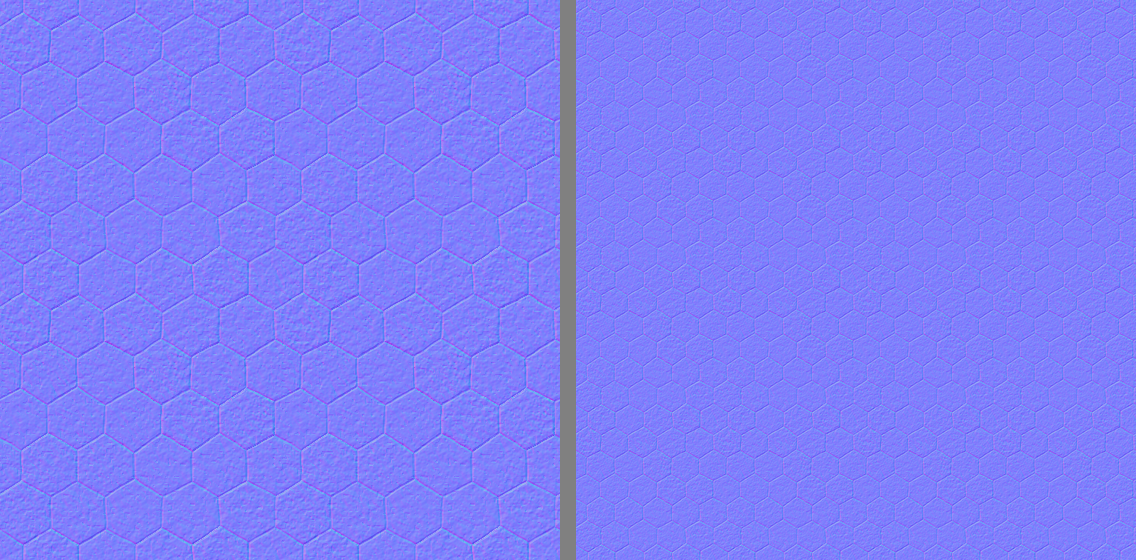
Left, the tile; right, the same tile 2 across and 2 down.
Give the GLSL for this texture map, as a Shadertoy shader.

```glsl
#define PATCHES 2.0            // identical patches across the canvas
#define CELLS vec2(5.0, 6.0)   // hexagons per patch, columns and rows
#define PHASE vec2(0.4, 0.03)  // offset of the first hexagon, in cells
#define JITTER 0.11            // irregularity of the hexagon centres
#define GROOVE_WIDTH 0.0072
#define GROOVE_DEPTH 0.0018
#define SHOULDER 0.0004        // soft rounding of the tile rims
#define WOBBLE 0.0035
#define GRAIN 0.00118
#define PIT_DEPTH 0.0008
#define STEP 0.0015            // sampling distance for slopes
#define FLATNESS 0.98          // length of the encoded upward axis

float hash(vec2 p) {
    return fract(sin(dot(p, vec2(127.1, 311.7))) * 43758.5453);
}

// Value noise with n cells per patch, wrapping at the patch border
float noise(vec2 p, float n) {
    p *= n;
    vec2 i = floor(p), f = fract(p);
    vec2 a = mod(i, n), b = mod(i + 1.0, n);
    f = f * f * (3.0 - 2.0 * f);
    return mix(mix(hash(a), hash(vec2(b.x, a.y)), f.x),
               mix(hash(vec2(a.x, b.y)), hash(b), f.x), f.y);
}

float rowShift(float row) {
    return 0.5 - 0.5 * mod(row, 2.0);
}

// Index of the hexagon near q, displaced by some columns and rows
vec2 cellId(vec2 q, int column, int row) {
    float r = round(q.y) + float(row);
    return vec2(round(q.x - rowShift(r)) + float(column), r);
}

vec2 cellCentre(vec2 id) {
    vec2 key = mod(id, CELLS);
    vec2 offset = vec2(hash(key + 3.7), hash(key + 19.3)) - 0.5;
    return (id + vec2(rowShift(id.y), 0.0) + JITTER * offset + PHASE) / CELLS;
}

// Distance to the nearest hexagon border; id receives the hexagon index
float hexBorder(vec2 p, out vec2 id) {
    vec2 q = p * CELLS - PHASE;
    vec2 nearest = vec2(0.0);
    float best = 1e3;
    for (int j = -1; j <= 1; j++)
    for (int i = -1; i <= 1; i++) {
        vec2 cell = cellId(q, i, j);
        vec2 d = cellCentre(cell) - p;
        if (dot(d, d) < best) {
            best = dot(d, d);
            nearest = d;
            id = cell;
        }
    }
    float border = 1e3;
    for (int j = -1; j <= 1; j++)
    for (int i = -1; i <= 1; i++) {
        vec2 d = cellCentre(cellId(q, i, j)) - p;
        vec2 across = d - nearest;
        if (dot(across, across) > 1e-5)
            border = min(border, dot(0.5 * (d + nearest), normalize(across)));
    }
    return border;
}

float surfaceHeight(vec2 p) {
    vec2 id;
    vec2 wobble = vec2(noise(p, 28.0), noise(p.yx, 31.0)) - 0.5;
    float border = hexBorder(p + WOBBLE * wobble, id);

    // Grooves and rounded rims, slightly worn
    float wear = mix(0.75, 1.25, noise(p, 17.0));
    float h = -GROOVE_DEPTH * wear * (1.0 - smoothstep(0.0, GROOVE_WIDTH, border));
    h -= SHOULDER * exp(-border * border / 0.0003);

    // Plaster grain on an oblique lattice, rougher on some tiles
    vec2 oblique = vec2(2.0 * p.x + p.y, 2.0 * p.y - p.x);
    float amplitude = GRAIN * mix(0.75, 1.25, hash(mod(id, CELLS) + 7.1));
    float cells = 15.0;
    for (int k = 0; k < 4; k++) {
        h += amplitude * noise(oblique, cells);
        amplitude *= 0.95;
        cells = floor(cells * 1.6);
    }

    // Small scattered pits
    return h - PIT_DEPTH * smoothstep(0.65, 0.95, noise(p, 91.0));
}

void mainImage(out vec4 fragColor, in vec2 fragCoord) {
    vec2 p = fragCoord / iResolution.xy * PATCHES;
    vec2 e = vec2(STEP, 0.0);
    vec2 slope = vec2(surfaceHeight(p + e.xy) - surfaceHeight(p - e.xy),
                      surfaceHeight(p + e.yx) - surfaceHeight(p - e.yx)) / (2.0 * STEP);

    // Encode the normal, with its red axis pointing left
    vec3 normal = normalize(vec3(slope.x, -slope.y, 1.0));
    fragColor = vec4(0.5 + 0.5 * normal * vec3(1.0, 1.0, FLATNESS), 1.0);
}
```
